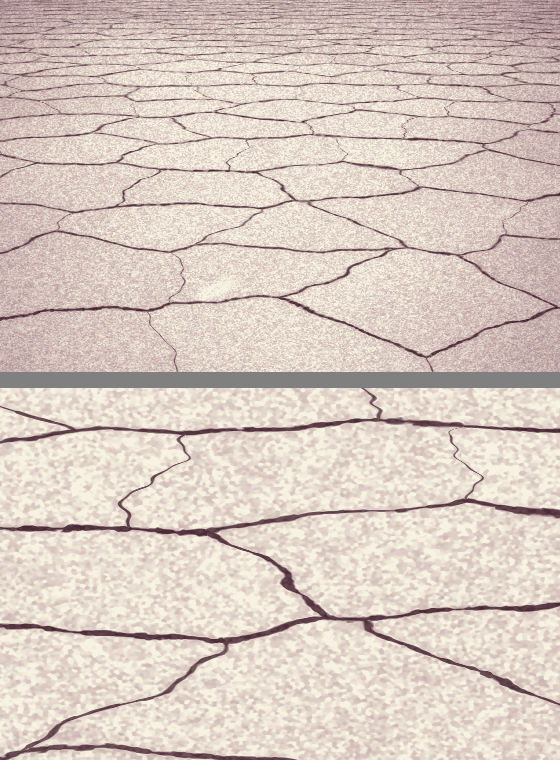
Top: the whole. Bottom: its middle third, enlarged.
This texture is drawn by a Shadertoy shader. Its source:

```glsl
vec2 hash2(vec2 p) {
    vec3 q = fract(p.xyx * vec3(0.1031, 0.1030, 0.0973));
    q += dot(q, q.yzx + 33.33);
    return fract((q.xx + q.yz) * q.zy);
}

// Soft cellular grain: each scattered crystal carries its own brightness
float crystals(vec2 p) {
    vec2 base = floor(p);
    float sum = 0.0, total = 0.0;
    for (int j = -1; j <= 1; j++)
    for (int i = -1; i <= 1; i++) {
        vec2 id = base + vec2(i, j);
        vec2 r = id + hash2(id) - p;
        float weight = exp(-6.0 * dot(r, r));
        sum += weight * hash2(id + 71.0).x;
        total += weight;
    }
    return sum / total - 0.5;
}

// Layered sines that make the cracks wander
vec2 wander(vec2 p) {
    return 0.04 * sin(p.yx * vec2(6.0, 7.0) + p * 2.3)
         + 0.012 * sin(p.yx * vec2(17.0, 19.0) + p.xy * 5.0 + 1.7)
         + 0.005 * sin(p.yx * vec2(37.0, 43.0) + p.xy * 11.0 + 4.1);
}

vec2 plateCentre(vec2 id) {
    return id + vec2(0.5 * mod(id.y, 2.0), 0.0) + 0.19 + 0.62 * hash2(id);
}

// Returns canvas distance to the nearest crack, its strength, and a plate tint
vec3 saltPlates(vec2 p, mat2 canvasToGround) {
    vec2 base = floor(p), nearest = vec2(0.0), home = base;
    float best = 1e3;
    for (int j = -2; j <= 2; j++)
    for (int i = -2; i <= 2; i++) {
        vec2 id = base + vec2(i, j);
        vec2 r = plateCentre(id) - p;
        if (dot(r, r) < best) {
            best = dot(r, r);
            nearest = r;
            home = id;
        }
    }
    vec3 plate = vec3(1e3, 1.0, hash2(home + 19.0).x);
    for (int j = -2; j <= 2; j++)
    for (int i = -2; i <= 2; i++) {
        vec2 id = base + vec2(i, j);
        vec2 r = plateCentre(id) - p;
        vec2 across = r - nearest;
        if (dot(across, across) < 1e-4) continue;
        vec2 normal = normalize(across);
        vec2 slope = normal * canvasToGround;
        float dist = dot(0.5 * (nearest + r), normal) / length(slope);
        if (dist < plate.x) {
            float level = abs(normalize(slope).y);
            plate.x = dist;
            plate.y = mix(0.5, 1.0, level * level) * (0.7 + 0.3 * hash2(id + home).y);
        }
    }
    return plate;
}

void mainImage(out vec4 fragColor, in vec2 fragCoord) {
    vec2 uv = fragCoord / iResolution.y;
    float pixel = 1.0 / iResolution.y;

    // Perspective ground plane with its horizon above the frame
    float depth = 1.18 - uv.y;
    float side = uv.x - 0.75;
    vec2 ground = vec2(side / (0.58 * depth), 1.0 / (0.21 * depth)) + vec2(7.3, 2.4);
    mat2 canvasToGround = mat2(1.0 / (0.58 * depth), 0.0,
        side / (0.58 * depth * depth), 1.0 / (0.21 * depth * depth));
    vec3 plate = saltPlates(ground + wander(ground), canvasToGround);

    // Fine crystals and slanted coarse crust
    float fine = crystals(uv * vec2(270.0, 360.0));
    float crust = crystals(vec2(uv.x + 0.5 * uv.y, uv.y - 0.25 * uv.x) * vec2(90.0, 170.0));
    float stain = sin(uv.x * 5.0 + 2.0 * sin(uv.y * 7.0)) * sin(uv.y * 9.0 - uv.x * 3.0 + 1.0);

    // Sunlit centre, mauve corners, hazy top with a faint track
    vec2 offCentre = (uv - vec2(0.72, 0.57)) * vec2(1.0, 0.95);
    float tone = 0.95 - 0.68 * dot(offCentre, offCentre);
    tone -= 0.2 * smoothstep(0.8, 1.0, uv.y);
    float track = (uv.y - 1.03 + 0.2 * uv.x) / 0.018;
    tone -= 0.1 * exp(-track * track);
    tone += 0.045 * stain + 0.09 * (plate.z - 0.5);
    tone += 0.56 * fine + 0.22 * crust * smoothstep(0.1, 0.9, depth);
    tone -= 0.12 * exp(-plate.x / (0.008 * depth));

    // Bleached salt patch
    vec2 patchPos = mat2(0.9, -0.44, 0.44, 0.9) * (uv - vec2(0.58, 0.22));
    float salt = 1.0 - smoothstep(0.5, 1.2, length(patchPos / vec2(0.065, 0.022)) + 0.8 * crust);
    tone += 0.3 * salt;

    // Mauve to cream, with a pinker midtone
    tone = clamp(tone, -0.2, 1.06);
    vec3 color = mix(vec3(0.64, 0.53, 0.55), vec3(0.95, 0.925, 0.865), tone);
    color -= vec3(0.0, 0.08, 0.05) * max(tone * (1.0 - tone), 0.0);

    // Ragged dark cracks, thinning with distance
    float halfWidth = 0.0034 * depth * plate.y * (1.0 + 1.2 * crust + 0.5 * fine);
    float crack = clamp((halfWidth - plate.x) / (1.3 * pixel) + 0.5, 0.0, 1.0);
    crack *= min(1.0, 2.4 * halfWidth / pixel) * mix(0.6, 1.0, plate.y);
    color = mix(color, vec3(0.28, 0.15, 0.20) + 0.12 * fine, 0.95 * crack);

    fragColor = vec4(color, 1.0);
}
```
